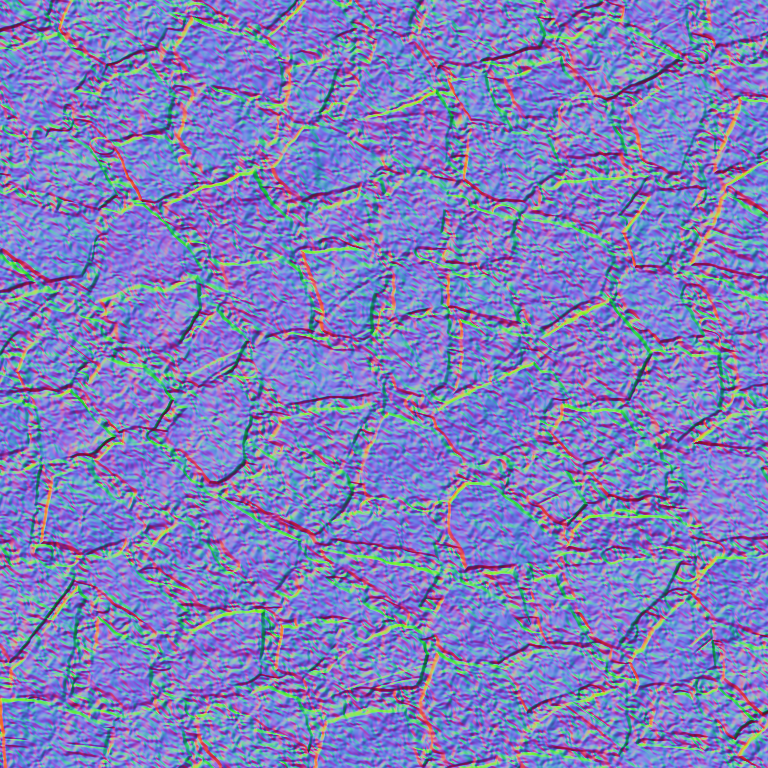
This texture map is drawn by a WebGL 2 fragment shader. Its source:

```glsl
#version 300 es
precision highp float;
// Normal map of a rough wall of irregular, cracked flat stones set in gritty mortar.

uniform vec2 u_resolution;
out vec4 fragColor;

const vec2 STONE_GRID = vec2(8.8, 10.6); // stones across and up the canvas
const float SAMPLE_STEP = 0.0018;        // slope sampling distance
const float SOFTNESS = 0.91;             // shortening of normals by fine roughness

float hash(vec2 p) {
    vec3 q = fract(p.xyx * vec3(0.1031, 0.1030, 0.0973));
    q += dot(q, q.yzx + 33.33);
    return fract((q.x + q.y) * q.z);
}

vec2 hash2(vec2 p) {
    return vec2(hash(p + 11.7), hash(p + 57.3));
}

float noise(vec2 p) {
    vec2 cell = floor(p), f = fract(p);
    f = f * f * (3.0 - 2.0 * f);
    float low = mix(hash(cell), hash(cell + vec2(1, 0)), f.x);
    float high = mix(hash(cell + vec2(0, 1)), hash(cell + vec2(1, 1)), f.x);
    return mix(low, high, f.y);
}

vec2 rotate(vec2 p, float angle) {
    float c = cos(angle), s = sin(angle);
    return vec2(c * p.x - s * p.y, s * p.x + c * p.y);
}

vec2 warp(vec2 p, float frequency, float amount) {
    vec2 q = p * frequency;
    return p + amount * (vec2(noise(q + 3.1), noise(q + 47.9)) - 0.5);
}

vec2 stoneCentre(vec2 cell) {
    return cell + 0.04 + 0.92 * hash2(cell);
}

// Signed distance to the stone outline (positive inside); also gives its cell.
float stoneDistance(vec2 p, out vec2 id) {
    vec2 g = p * STONE_GRID, base = floor(g);
    float nearest = 1e3;
    for (int y = -1; y <= 1; y++)
    for (int x = -1; x <= 1; x++) {
        vec2 cell = base + vec2(x, y);
        vec2 offset = stoneCentre(cell) - g;
        float d = dot(offset, offset);
        if (d < nearest) { nearest = d; id = cell; }
    }
    vec2 centre = stoneCentre(id);
    float border = 1e3;
    for (int y = -2; y <= 2; y++)
    for (int x = -2; x <= 2; x++) {
        if (x == 0 && y == 0) continue;
        vec2 cell = id + vec2(x, y);
        vec2 other = stoneCentre(cell);
        float h = hash(id * 3.0 + cell * 1.7 + 90.0);
        float gap = 0.025 + 0.17 * h * h; // mortar width differs on each side
        float d = dot(0.5 * (centre + other) - g, normalize(other - centre));
        border = min(border, d - gap);
    }
    return border / 9.5;
}

// Fine grit: two crossed grains, slightly drawn out along a falling diagonal.
float grit(vec2 p) {
    vec2 q = warp(p, 60.0, 0.006);
    return 0.0037 * noise(rotate(q, 0.55) * vec2(195.0, 275.0) + 7.0)
         + 0.0037 * noise(rotate(q, 0.1) * vec2(105.0, 155.0) + 31.0);
}

// Split layers: a step and a thin groove along stretched noise contours.
float layers(vec2 p, vec2 id) {
    vec2 q = rotate(p, 1.4 * (hash(id + 5.0) - 0.5));
    float n = noise(q * vec2(4.0, 17.0) + id * 13.0);
    float ledge = smoothstep(0.47, 0.53, n);
    float groove = 1.0 - smoothstep(0.0, 0.035, abs(n - 0.7));
    float present = smoothstep(0.3, 0.6, hash(id + 71.0));
    float broken = smoothstep(0.35, 0.55, noise(p * 16.0 + 9.0));
    return present * broken * (0.0045 * ledge - 0.003 * groove);
}

// Broken chips lying in the mortar.
float chips(vec2 p) {
    float n = noise(rotate(p, 0.2) * vec2(34.0, 56.0) + 19.0);
    return 0.0055 * smoothstep(0.44, 0.56, n);
}

float height(vec2 p) {
    vec2 id;
    vec2 q = warp(warp(p, 9.0, 0.032), 38.0, 0.007);
    q = warp(q, 110.0, 0.0024);
    float d = stoneDistance(q, id);
    float stone = smoothstep(-0.0022, 0.0026, d);

    vec2 tilt = 0.2 * (hash2(id + 23.0) - 0.5);
    vec2 local = q - stoneCentre(id) / STONE_GRID;
    float face = 0.0098 + dot(tilt, local) + layers(p, id);
    float swell = 0.006 * noise(p * 26.0 + 61.0);
    float roughness = mix(1.75, 0.8 + 0.5 * hash(id + 37.0), stone);
    return mix(chips(p), face, stone) + swell + roughness * grit(p);
}

void main() {
    vec2 p = gl_FragCoord.xy / u_resolution.y;
    float here = height(p);
    float slopeX = (height(p + vec2(SAMPLE_STEP, 0.0)) - here) / SAMPLE_STEP;
    float slopeY = (height(p + vec2(0.0, SAMPLE_STEP)) - here) / SAMPLE_STEP;

    // Red faces left, green faces up, blue faces the viewer.
    vec3 normal = SOFTNESS * normalize(vec3(slopeX, -slopeY, 1.0));
    fragColor = vec4(0.5 + 0.5 * normal.xy, normal.z, 1.0);
}
```
